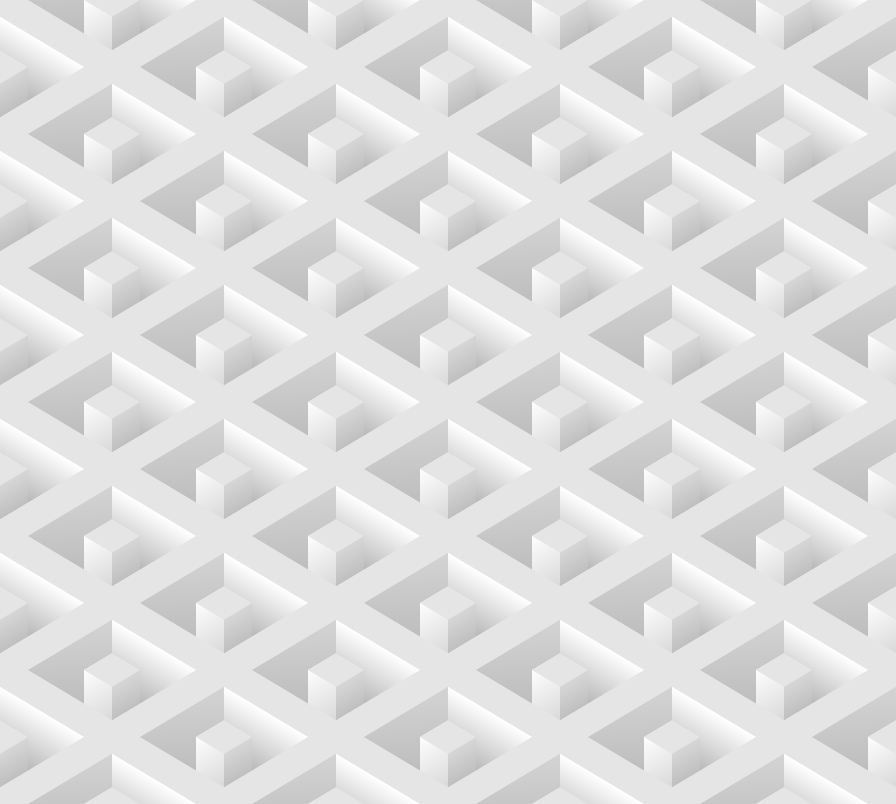
Write a Shadertoy shader that draws this pattern.

```glsl
// Pale isometric lattice of diamond-shaped pits, each holding a square pillar.

const vec2 REPEATS = vec2(4.0, 6.0);   // whole repeats across and down
const float PIT_RADIUS = 0.75;         // in half cells
const float PILLAR_RADIUS = 0.25;
const float SURFACE = 0.898;

// Coverage of the region where dist < 0, softened over one pixel.
float cover(float dist, float pixel) {
    return 1.0 - smoothstep(-0.5 * pixel, 0.5 * pixel, dist);
}

// Signed diamond distance measured along the axes.
float diamond(vec2 p, float radius) {
    return abs(p.x) + abs(p.y) - radius;
}

// Position relative to the nearest centre of the staggered lattice.
vec2 staggeredCell(vec2 p) {
    vec2 diagonal = mod(vec2(p.x + p.y, p.x - p.y), 2.0) - 1.0;
    return 0.5 * vec2(diagonal.x + diagonal.y, diagonal.x - diagonal.y);
}

float wallShade(vec2 p, float radius, float pixel) {
    float depth = radius - p.y - abs(p.x);
    float leftWall = mix(0.83, 0.70, clamp(0.55 * depth - 0.5 * p.x, 0.0, 1.0));
    float rightWall = mix(1.0, 0.72, clamp(depth, 0.0, 1.0));
    return mix(rightWall, leftWall, cover(p.x, pixel));
}

float pillarShade(vec2 p, float radius, float height, float pixel) {
    float drop = clamp((abs(p.x) - radius - p.y) / height, 0.0, 1.0);
    float across = clamp(1.0 + p.x / radius, 0.0, 1.0);
    float leftFace = mix(0.995, 0.85, 0.5 * (across + drop));
    float rightFace = mix(0.84, 0.75, drop);
    return mix(rightFace, leftFace, cover(p.x, pixel));
}

void mainImage(out vec4 fragColor, in vec2 fragCoord) {
    vec2 scale = 2.0 * REPEATS / iResolution.xy;
    vec2 p = staggeredCell(fragCoord * scale);
    float slantPixel = length(scale);

    // Pit walls
    float pit = wallShade(p, PIT_RADIUS, scale.x);

    // Pillar sides, then its flat top
    float sides = pillarShade(p, PILLAR_RADIUS, PIT_RADIUS - PILLAR_RADIUS, scale.x);
    float column = cover(abs(p.x) - PILLAR_RADIUS, scale.x)
                 * cover(abs(p.x) + p.y - PILLAR_RADIUS, slantPixel);
    pit = mix(pit, sides, column);
    pit = mix(pit, SURFACE, cover(diamond(p, PILLAR_RADIUS), slantPixel));

    // Flat lattice around the pits
    float shade = mix(SURFACE, pit, cover(diamond(p, PIT_RADIUS), slantPixel));
    fragColor = vec4(vec3(shade), 1.0);
}
```
